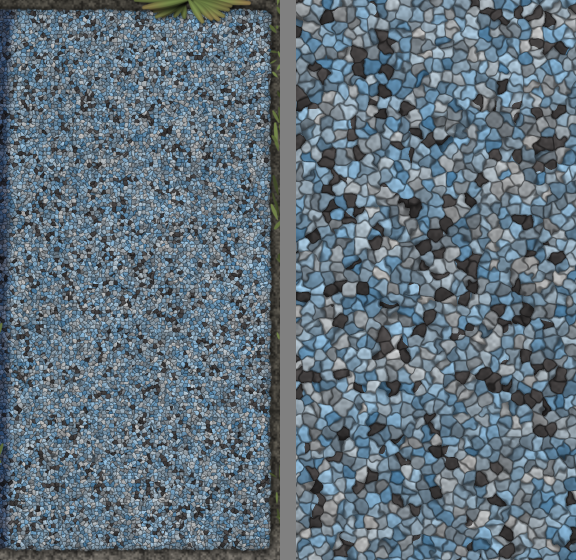
Left, the full canvas; right, a detail of the centre.
Reproduce this texture procedurally as a Shadertoy shader.

```glsl
// A blue paving slab of bonded stone chips, framed by soil, grass and a weed.
// Chips are Voronoi cells with random tone and tint; the left rim is in shade,
// leaves and blades are tapered strokes. Units: canvas width = 1.

#define GRAIN_SCALE 76.0
#define DARK_SHARE 0.11
#define GAP_DEPTH 0.50
#define TINT_SPREAD 0.17
#define CHIP_LOW vec3(0.355, 0.445, 0.515)
#define CHIP_HIGH vec3(0.665, 0.735, 0.785)
#define CHIP_DARK vec3(0.235, 0.225, 0.225)
#define SOIL vec3(0.27, 0.26, 0.235)
#define LEAF_GREEN vec3(0.42, 0.49, 0.27)
#define LEAF_DRY vec3(0.56, 0.46, 0.30)
#define BLADES 44
#define LEAVES 15

vec3 hash3(vec2 p) {
    vec3 q = fract(p.xyx * vec3(0.1031, 0.1030, 0.0973));
    q += dot(q, q.yxz + 33.33);
    return fract((q.xxy + q.yzz) * q.zyx);
}

float noise(vec2 p) {
    vec2 i = floor(p), f = fract(p);
    f = f * f * (3.0 - 2.0 * f);
    float a = hash3(i).x, b = hash3(i + vec2(1, 0)).x;
    float c = hash3(i + vec2(0, 1)).x, d = hash3(i + vec2(1, 1)).x;
    return mix(mix(a, b, f.x), mix(c, d, f.x), f.y);
}

float fbm(vec2 p) {
    return 0.5 * noise(p) + 0.3 * noise(p * 2.1 + 7.3) + 0.2 * noise(p * 4.3 + 19.1);
}

// Chips: nearest and second nearest seed give the cell and its gap
vec3 chips(vec2 p) {
    vec2 g = p * GRAIN_SCALE + 0.5 * vec2(noise(p * 130.0), noise(p * 130.0 + 51.0));
    vec2 cell = floor(g), id = cell, offset = vec2(0);
    float near = 9.0, second = 9.0;
    for (int y = -1; y <= 1; y++)
    for (int x = -1; x <= 1; x++) {
        vec2 c = cell + vec2(x, y);
        vec2 r = c + 0.05 + 0.9 * hash3(c + 40.0).xy - g;
        float d = length(r);
        if (d < near) { second = near; near = d; id = c; offset = r; }
        else second = min(second, d);
    }
    vec3 h = hash3(id + 211.0);
    vec3 col = mix(CHIP_LOW, CHIP_HIGH, h.x);
    col += (h.y - 0.45) * TINT_SPREAD * vec3(-1.0, 0.0, 0.75);

    // Dark chips gather in loose clumps
    float share = DARK_SHARE * (0.2 + 1.6 * smoothstep(0.25, 0.75, fbm(p * 16.0)));
    col = mix(col, CHIP_DARK * (0.8 + 0.5 * h.x), step(h.z, share));

    float gap = smoothstep(0.0, 0.32, second - near);
    col *= mix(GAP_DEPTH, 1.0, gap);
    col *= 1.0 - 0.12 * dot(offset, vec2(0.5, 0.85));
    col *= 0.9 + 0.2 * noise(p * 260.0);
    return col * (0.93 + 0.14 * fbm(p * 5.0 + 3.0));
}

vec3 soil(vec2 p) {
    float grit = 0.5 * noise(p * 55.0) + 0.5 * noise(p * 150.0);
    vec3 col = SOIL * (0.4 + 1.15 * grit);
    return mix(col * vec3(1.35, 1.35, 1.4), col, smoothstep(0.0, 0.15, p.y));
}

// Tapered stroke: x = signed distance, y = position along it
vec2 stroke(vec2 p, vec2 base, vec2 axis, float width) {
    float t = clamp(dot(p - base, axis) / dot(axis, axis), 0.0, 1.0);
    float w = width * (0.25 + 0.75 * sin(3.14 * t * 0.85));
    return vec2(length(p - base - axis * t) - w, t);
}

vec3 scene(vec2 p, float top, float px) {
    // Slab outline with a worn edge; it runs past the left border
    vec2 center = vec2(0.46, top * 0.5 + 0.001);
    vec2 size = vec2(0.505, top * 0.5 - 0.037);
    vec2 q = abs(p - center) - size + 0.025;
    float slab = length(max(q, 0.0)) + min(max(q.x, q.y), 0.0) - 0.025;
    slab += 0.018 * (fbm(p * 32.0) - 0.5);
    vec3 ground = soil(p) * mix(0.6, 1.0, smoothstep(0.0, 0.022, slab));
    vec3 stone = chips(p) * mix(0.82, 1.0, smoothstep(0.0, 0.025, -slab));
    float rim = p.x + 0.018 * (fbm(p * 18.0) - 0.5);
    rim -= 0.02 * smoothstep(top - 0.25, top, p.y);
    stone *= mix(vec3(0.46, 0.50, 0.60), vec3(1), smoothstep(0.01, 0.052, rim));
    vec3 col = mix(stone, ground, smoothstep(-0.004, 0.004, slab));

    // Grass: dense at the upper right, sparse lower down and at the left
    for (int i = 0; i < BLADES; i++) {
        vec3 h = hash3(vec2(i, 17)), k = hash3(vec2(i, 83));
        bool left = i % 9 == 0;
        float y = left ? h.x * 0.45 : 1.0 - 0.95 * pow(h.x, 1.7);
        vec2 base = vec2(left ? -0.012 : 0.985 + 0.025 * h.y, y * top);
        float lean = left ? 0.025 * k.x : 0.035 * (k.x - 0.75);
        vec2 b = stroke(p, base, vec2(lean, (k.y - 0.3) * 0.11), 0.003 + 0.004 * h.z);
        vec3 green = mix(LEAF_GREEN * 0.55, LEAF_GREEN * 1.1, k.z);
        col = mix(col, green, 1.0 - smoothstep(-px, px, b.x));
    }

    // Weed: a fan of leaves hanging from the top border
    for (int i = 0; i < LEAVES; i++) {
        vec3 h = hash3(vec2(i, 131));
        float a = 3.2 + 2.95 * (float(i * 7 % LEAVES) + h.x) / float(LEAVES);
        vec2 dir = vec2(cos(a), sin(a));
        vec2 axis = dir * vec2(0.15 + 0.08 * h.y, 0.06 + 0.035 * h.y);
        vec2 base = vec2(0.67 + 0.05 * (h.z - 0.5), top + 0.006);
        float shade = stroke(p + vec2(-0.004, 0.008), base, axis, 0.013).x;
        col *= 1.0 - 0.4 * (1.0 - smoothstep(-0.006, 0.006, shade));
        vec2 leaf = stroke(p, base, axis, 0.012);
        vec3 tint = mix(LEAF_GREEN, LEAF_DRY, smoothstep(0.4, 1.1, leaf.y) * h.z);
        tint *= 0.7 + 0.3 * h.y + 0.25 * smoothstep(0.0, -0.012, leaf.x);
        col = mix(col, tint, 1.0 - smoothstep(-px, px, leaf.x));
    }
    return col;
}

void mainImage(out vec4 fragColor, in vec2 fragCoord) {
    float px = 1.0 / iResolution.x;
    vec3 sum = vec3(0);
    // Four samples per pixel smooth the fine chips
    for (int i = 0; i < 4; i++) {
        vec2 shift = vec2(i % 2, i / 2) * 0.5 - 0.25;
        sum += scene((fragCoord + shift) * px, iResolution.y * px, px * 0.7);
    }
    fragColor = vec4(clamp(sum * 0.25, 0.0, 1.0), 1.0);
}
```
